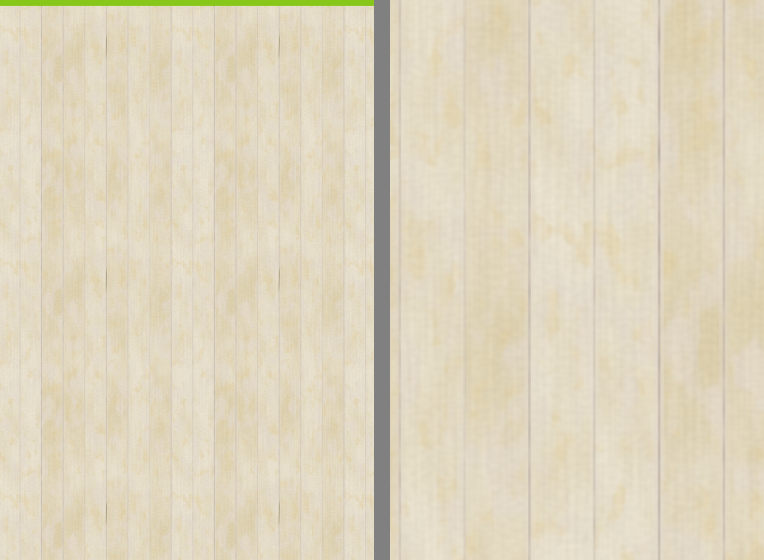
Left, the full canvas; right, a detail of the centre.
Reproduce this texture procedurally as a Shadertoy shader.

```glsl
// Pale whitewashed vertical wood planks in a repeating tile, with a green band along the top.
#define TILE_SIZE vec2(0.3086, 0.4167)  // in canvas heights
#define TILE_ORIGIN vec2(0.0742, 0.0)
#define PLANKS 8.0                      // planks per tile
#define SEAM_HALF_WIDTH 0.0008
#define BAND_HEIGHT 0.0104
#define CREAM vec3(0.905, 0.875, 0.800)
#define TAN vec3(0.860, 0.810, 0.680)
#define STAIN vec3(0.880, 0.800, 0.610)
#define WORN vec3(0.885, 0.850, 0.800)
#define SEAM_COLOR vec3(0.760, 0.715, 0.670)
#define CRACK_COLOR vec3(0.570, 0.540, 0.370)
#define BAND_COLOR vec3(0.530, 0.780, 0.100)

const float TAU = 6.2831853;

// Tone of each plank, and strength of the seam on its left
const float PLANK_TONE[8] = float[8](0.72, 0.55, 0.28, 0.50, 0.27, 0.53, 0.12, 0.16);
const float SEAM_STRENGTH[8] = float[8](0.95, 0.70, 0.38, 0.65, 0.55, 0.32, 0.75, 0.45);

vec2 gradient(vec2 cell, vec2 period, float seed) {
    cell = mod(cell, period);
    float h = fract(sin(dot(cell, vec2(127.1, 311.7)) + seed * 74.7) * 43758.5);
    return vec2(cos(TAU * h), sin(TAU * h));
}

// Gradient noise that wraps over the unit tile
float tileNoise(vec2 t, vec2 cells, float seed) {
    vec2 p = t * cells, i = floor(p), f = p - i;
    vec2 u = f * f * f * (f * (f * 6.0 - 15.0) + 10.0);
    vec2 e = vec2(1.0, 0.0);
    float a = dot(gradient(i, cells, seed), f);
    float b = dot(gradient(i + e.xy, cells, seed), f - e.xy);
    float c = dot(gradient(i + e.yx, cells, seed), f - e.yx);
    float d = dot(gradient(i + e.xx, cells, seed), f - e.xx);
    return mix(mix(a, b, u.x), mix(c, d, u.x), u.y);
}

float fractalNoise(vec2 t, vec2 cells, float seed) {
    float sum = 0.0, amplitude = 1.0;
    for (int k = 0; k < 3; k++) {
        sum += amplitude * tileNoise(t, cells, seed + float(k));
        cells *= 2.0;
        amplitude *= 0.55;
    }
    return sum;
}

// Antialiased vertical line
float lineMask(float distance, float halfWidth, float pixel) {
    return 1.0 - smoothstep(halfWidth - 0.7 * pixel, halfWidth + 0.7 * pixel, abs(distance));
}

vec3 plankColor(vec2 t) {
    float plank = floor(t.x * PLANKS);
    float seed = plank * 5.3;
    float tone = PLANK_TONE[int(plank)];

    // Broad darker patches, deepest on the tan planks
    float patches = 0.5 + 0.5 * cos(TAU * (2.0 * t.y - 0.24));
    tone += tone * 0.75 * (patches - 0.5);
    tone += 0.55 * fractalNoise(t, vec2(8.0, 6.0), seed);
    vec3 color = mix(CREAM, TAN, clamp(tone, 0.0, 1.1));

    // Yellow stains and rubbed greyish areas
    float stain = fractalNoise(t, vec2(18.0, 17.0), seed + 2.0);
    color = mix(color, STAIN, 0.40 * smoothstep(0.08, 0.55, stain));
    float wear = fractalNoise(t, vec2(12.0, 9.0), seed + 7.0);
    color = mix(color, WORN, 0.65 * smoothstep(-0.05, 0.45, wear));

    // Long fibres and fine cross grain
    color += 0.022 * tileNoise(t, vec2(110.0, 7.0), 3.0);
    color += 0.020 * tileNoise(t, vec2(60.0, 130.0), 9.0);
    return color;
}

void mainImage(out vec4 fragColor, in vec2 fragCoord) {
    vec2 uv = fragCoord / iResolution.y;
    float pixel = 1.0 / iResolution.y;
    vec2 t = fract((uv - TILE_ORIGIN) / TILE_SIZE);
    vec3 color = plankColor(t);

    // Seams with uneven strength and a pale bevel beside them
    float plankWidth = TILE_SIZE.x / PLANKS;
    float seam = floor(t.x * PLANKS + 0.5);
    float offset = (t.x * PLANKS - seam) * plankWidth;
    int seamIndex = int(mod(seam, PLANKS));
    float strength = SEAM_STRENGTH[seamIndex];
    float fade = 0.8 + 0.7 * tileNoise(t, vec2(8.0, 30.0), 21.0);
    color = mix(color, WORN, 0.5 * strength * lineMask(offset, 0.0030, pixel));
    color = mix(color, SEAM_COLOR, strength * fade * lineMask(offset, SEAM_HALF_WIDTH, pixel));

    // One short slanting crack per tile, on the fourth seam
    float along = (t.y - 0.20) / 0.07;
    float crack = lineMask(offset - 0.0008 * along, 0.0006, pixel);
    crack *= 1.0 - smoothstep(0.3, 1.0, abs(along));
    color = mix(color, CRACK_COLOR, seamIndex == 3 ? 0.75 * crack : 0.0);

    // Green band
    float bandEdge = 1.0 - BAND_HEIGHT;
    color = mix(color, BAND_COLOR, smoothstep(bandEdge - 0.5 * pixel, bandEdge + 0.5 * pixel, uv.y));
    fragColor = vec4(clamp(color, 0.0, 1.0), 1.0);
}
```
